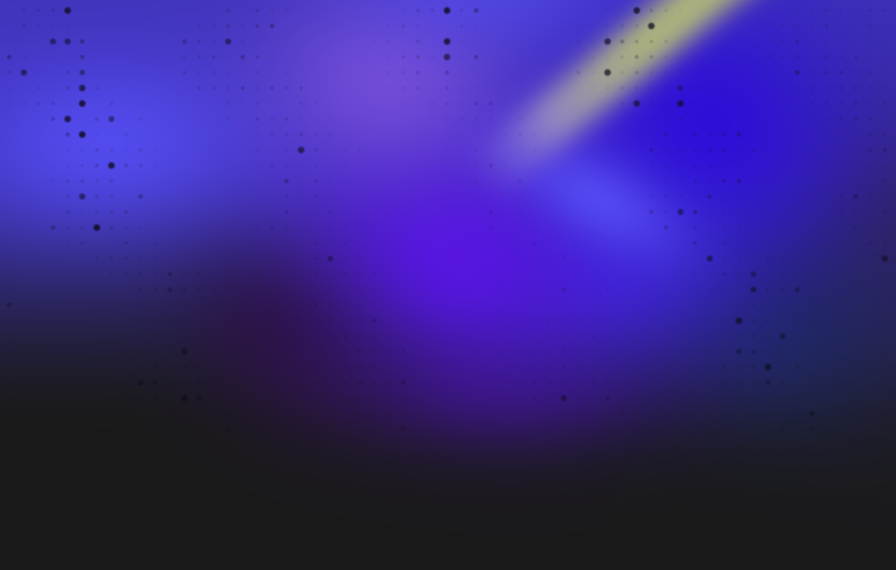
This background is drawn by a Shadertoy shader. Its source:

```glsl
// Blurred violet and blue glows over charcoal, a pale diagonal beam and a grid of scattered dots.

const vec3 CHARCOAL = vec3(0.10, 0.10, 0.10);
const vec3 INDIGO   = vec3(0.25, 0.20, 0.73);
const vec3 DUSK     = vec3(0.17, 0.14, 0.33);
const vec3 NAVY     = vec3(0.11, 0.16, 0.36);
const vec3 PLUM     = vec3(0.16, 0.07, 0.23);
const vec3 VIOLET   = vec3(0.34, 0.08, 0.89);
const vec3 ROYAL    = vec3(0.17, 0.05, 0.85);
const vec3 SKY      = vec3(0.33, 0.30, 0.95);
const vec3 LAVENDER = vec3(0.46, 0.31, 0.85);
const vec3 MIST     = vec3(0.55, 0.48, 0.84);
const vec3 LIME     = vec3(0.70, 0.73, 0.47);
const vec3 INK      = vec3(0.06, 0.05, 0.13);

float hash(vec2 cell) {
    vec3 q = fract(cell.xyx * vec3(0.1031, 0.1030, 0.0973));
    q += dot(q, q.yzx + 33.33);
    return fract((q.x + q.y) * q.z);
}

// Soft elliptical falloff, turned by an angle.
float glow(vec2 p, vec2 center, vec2 radius, float angle) {
    vec2 d = p - center;
    float c = cos(angle), s = sin(angle);
    d = vec2(c * d.x + s * d.y, c * d.y - s * d.x) / radius;
    return exp(-dot(d, d));
}

vec3 addGlow(vec3 base, vec3 tint, float amount, vec2 p, vec2 center, vec2 radius, float angle) {
    return mix(base, tint, amount * glow(p, center, radius, angle));
}

// Layered glows, from the broad shades to the small highlight.
vec3 backdrop(vec2 p) {
    vec3 col = mix(CHARCOAL, INDIGO, smoothstep(0.24, 0.76, p.y));
    col = addGlow(col, DUSK, 0.85, p, vec2(1.60, 0.57), vec2(0.25, 0.27), 0.0);
    col = addGlow(col, NAVY, 0.85, p, vec2(1.36, 0.41), vec2(0.20, 0.16), 0.0);
    col = addGlow(col, SKY, 0.90, p, vec2(0.19, 0.75), vec2(0.25, 0.15), 0.0);
    col = addGlow(col, PLUM, 0.90, p, vec2(0.51, 0.41), vec2(0.18, 0.14), -0.5);
    col = addGlow(col, mix(PLUM, VIOLET, 0.4), 0.65, p, vec2(0.88, 0.31), vec2(0.28, 0.10), 0.0);
    col = addGlow(col, ROYAL, 0.95, p, vec2(1.24, 0.77), vec2(0.25, 0.23), 0.0);
    col = addGlow(col, mix(ROYAL, SKY, 0.4), 0.80, p, vec2(1.07, 0.52), vec2(0.23, 0.17), 0.0);
    col = addGlow(col, VIOLET, 0.97, p, vec2(0.80, 0.55), vec2(0.25, 0.20), -0.4);
    col = addGlow(col, LAVENDER, 0.90, p, vec2(0.68, 0.86), vec2(0.21, 0.16), 0.0);
    col = addGlow(col, SKY, 0.60, p, vec2(0.86, 1.01), vec2(0.22, 0.09), 0.0);
    return addGlow(col, SKY, 0.90, p, vec2(1.05, 0.65), vec2(0.15, 0.07), -0.5);
}

// Beam that fades in from its start: x is coverage, y is the distance along it.
vec2 beam(vec2 p, vec2 start, vec2 dir, float halfWidth) {
    vec2 d = p - start;
    float along = dot(d, dir);
    float across = abs(d.x * dir.y - d.y * dir.x) / halfWidth;
    return vec2(exp(-pow(across, 2.5)) * smoothstep(-0.08, 0.14, along), along);
}

// Grid of dots whose strength is random within slanted, sine-shaped clusters.
float dots(vec2 p, vec2 pitch, vec2 origin) {
    vec2 grid = (p - origin) / pitch + 0.5;
    vec2 cell = floor(grid);
    vec2 offset = (fract(grid) - 0.5) * pitch;
    vec2 site = origin + cell * pitch;
    float wave = cos(18.2 * (site.x - 0.05) - 7.3 * (1.0 - site.y) + 0.6 * sin(23.0 * site.y));
    float cluster = smoothstep(-0.6, 0.9, wave) * smoothstep(0.20, 0.32, site.y);
    cluster *= 1.0 - 0.9 * glow(site, vec2(0.90, 0.57), vec2(0.32, 0.24), 0.0);
    float rnd = hash(cell + 7.0);
    float strength = cluster * (0.22 * rnd + 0.65 * smoothstep(0.84, 1.0, rnd));
    float radius = mix(0.005, 0.0085, smoothstep(0.1, 0.7, strength));
    return strength * smoothstep(radius, 0.3 * radius, length(offset));
}

void mainImage(out vec4 fragColor, in vec2 fragCoord) {
    vec2 p = fragCoord / iResolution.y;
    vec3 col = backdrop(p);

    // Diagonal beam
    vec2 ray = beam(p, vec2(0.878, 0.714), normalize(vec2(0.17, 0.14)), 0.053);
    col = mix(col, mix(MIST, LIME, smoothstep(0.0, 0.36, ray.y)), 0.92 * ray.x);

    // Dot grid, hung from the top left corner
    col = mix(col, INK, dots(p, vec2(0.0256, 0.0272), vec2(0.0163, 0.9816)));
    fragColor = vec4(col, 1.0);
}
```
